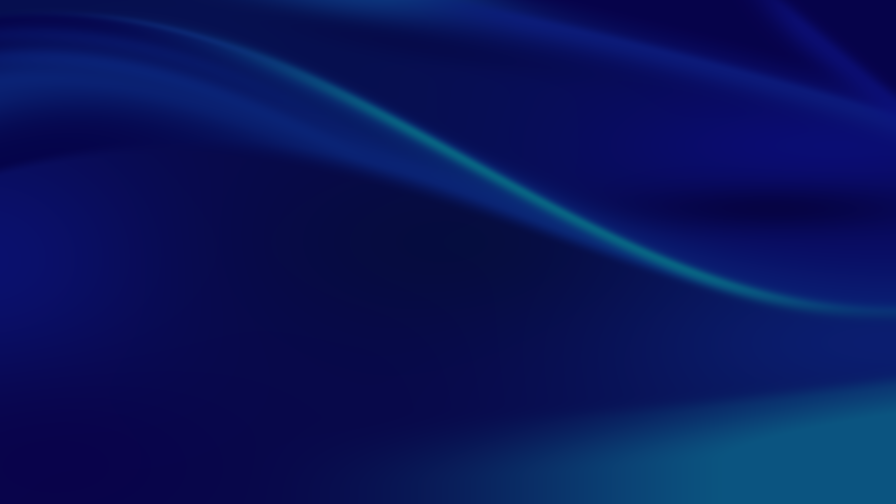
Write a Shadertoy shader that draws this background.

```glsl
// Deep blue silk ribbons sweeping down to the right, with a thin teal crest.

// Soft bell around zero
float bell(float d, float width) {
    return exp(-d * d / (width * width));
}

// Bell with separate widths above and below zero
float fold(float d, float above, float below) {
    return bell(d, d > 0.0 ? above : below);
}

// Round patch of light or shade
float patchAt(vec2 p, vec2 centre, vec2 size) {
    vec2 q = (p - centre) / size;
    return exp(-dot(q, q));
}

// Half cosine wave used by the long ribbon edges
float sweep(float x, float middle, float height, float start) {
    return middle + height * cos(3.14159 * (x - start) / (1.0 - start));
}

// Cloth below the ribbon
vec3 lowerCloth(vec2 p) {
    vec3 c = mix(vec3(0.03, 0.035, 0.29), vec3(0.035, 0.10, 0.38), smoothstep(0.4, 0.95, p.x));
    c = mix(c, vec3(0.04, 0.065, 0.43), patchAt(p, vec2(-0.02, 0.48), vec2(0.19, 0.27)));
    c = mix(c, vec3(0.035, 0.005, 0.29), 0.8 * patchAt(p, vec2(0.06, 0.08), vec2(0.2, 0.18)));
    c = mix(c, vec3(0.02, 0.05, 0.24), 0.9 * patchAt(p, vec2(0.50, 0.52), vec2(0.2, 0.17)));
    c = mix(c, vec3(0.045, 0.12, 0.46), 0.7 * patchAt(p, vec2(1.0, 0.32), vec2(0.22, 0.1)));

    // Teal sheet rising in the lower right corner
    float edge = 0.13 + 0.12 * p.x * p.x;
    float sheet = smoothstep(0.03, -0.12, p.y - edge) * smoothstep(0.25, 1.0, p.x);
    sheet += 0.25 * smoothstep(0.012, -0.02, p.y - edge) * smoothstep(0.5, 1.0, p.x);
    return mix(c, vec3(0.045, 0.33, 0.50), min(sheet, 1.0));
}

// Cloth above the ribbon
vec3 upperCloth(vec2 p) {
    vec3 c = mix(vec3(0.025, 0.06, 0.31), vec3(0.035, 0.04, 0.38), smoothstep(0.35, 0.9, p.x));
    c = mix(c, vec3(0.04, 0.05, 0.45), patchAt(p, vec2(0.93, 0.71), vec2(0.2, 0.08)));
    c = mix(c, vec3(0.02, 0.01, 0.25), 0.9 * patchAt(p, vec2(0.86, 0.585), vec2(0.17, 0.045)));

    // Bright fold along the top, closed by a dark seam
    float seam = 1.0 - 0.42 * (p.x - 0.24) + 0.12 * p.x * p.x;
    float top = smoothstep(-0.01, 0.07, p.y - seam);
    c = mix(c, vec3(0.04, 0.11, 0.43), 0.8 * top * smoothstep(0.75, 0.4, p.x));
    c = mix(c, vec3(0.05, 0.25, 0.52), 0.85 * patchAt(p, vec2(0.43, 1.03), vec2(0.14, 0.06)));
    c = mix(c, vec3(0.02, 0.03, 0.27), 0.6 * bell(p.y - seam + 0.02, 0.03) * bell(p.x - 0.44, 0.2));

    // Violet corner beyond the upper crease
    float t = p.x - 0.48;
    float crease = p.y - (1.0 - 0.36 * t - 0.18 * t * t);
    float right = smoothstep(0.42, 0.6, p.x);
    c = mix(c, vec3(0.025, 0.01, 0.29), right * smoothstep(0.0, 0.07, crease));
    c = mix(c, vec3(0.05, 0.12, 0.50), 0.75 * right * fold(crease, 0.014, 0.035));

    // Steep crease in the corner
    float steep = p.y - 1.0 + 1.5 * (p.x - 0.86);
    return mix(c, vec3(0.05, 0.07, 0.50), 0.7 * fold(steep, 0.025, 0.05) * smoothstep(0.8, 0.9, p.x));
}

void mainImage(out vec4 fragColor, in vec2 fragCoord) {
    vec2 p = fragCoord / iResolution.xy;
    float crest = p.y - sweep(p.x, 0.677, 0.297, 0.05);
    float hem = p.y - sweep(p.x, 0.545, 0.165, 0.20);

    // Ribbon body: dark cloth with a broad blue band and faint threads
    vec3 ribbon = mix(vec3(0.02, 0.015, 0.29), vec3(0.03, 0.09, 0.37), smoothstep(0.05, 0.5, p.x));
    float band = hem - 0.03 - 0.14 * smoothstep(0.45, 0.0, p.x);
    float bandWidth = mix(0.075, 0.035, smoothstep(0.0, 0.5, p.x));
    ribbon = mix(ribbon, vec3(0.04, 0.14, 0.46), 0.9 * bell(band, bandWidth));
    float threads = 0.5 + 0.5 * sin(crest * 130.0 + 9.0 * p.x);
    ribbon += vec3(0.005, 0.025, 0.05) * threads * bell(crest + 0.06, 0.06) * smoothstep(0.5, 0.1, p.x);

    // Stack the three cloths
    vec3 color = upperCloth(p);
    float veil = fold(crest, 0.02 + 0.075 * smoothstep(0.45, 1.0, p.x), 0.08);
    color = mix(color, vec3(0.04, 0.13, 0.46), 0.8 * veil * smoothstep(0.2, 0.6, p.x));
    color = mix(color, ribbon, smoothstep(0.008, -0.012, crest));
    float hemSoft = mix(0.012, 0.025, bell(p.x - 0.4, 0.25));
    color = mix(lowerCloth(p), color, smoothstep(-hemSoft, hemSoft, hem));

    // Crest light: blue at both ends, teal through the middle
    float glow = fold(crest, 0.016, 0.045) * smoothstep(0.08, 0.35, p.x);
    color = mix(color, vec3(0.04, 0.20, 0.48), 0.65 * glow * smoothstep(-0.02, 0.02, hem));
    float shine = smoothstep(0.2, 0.48, p.x) * (1.0 - 0.8 * smoothstep(0.75, 1.0, p.x));
    color = mix(color, vec3(0.03, 0.43, 0.52), 0.85 * shine * fold(crest, 0.011, 0.016));
    color = mix(color, vec3(0.06, 0.20, 0.52), 0.5 * bell(crest, 0.007) * bell(p.x - 0.22, 0.12));

    fragColor = vec4(color, 1.0);
}
```
